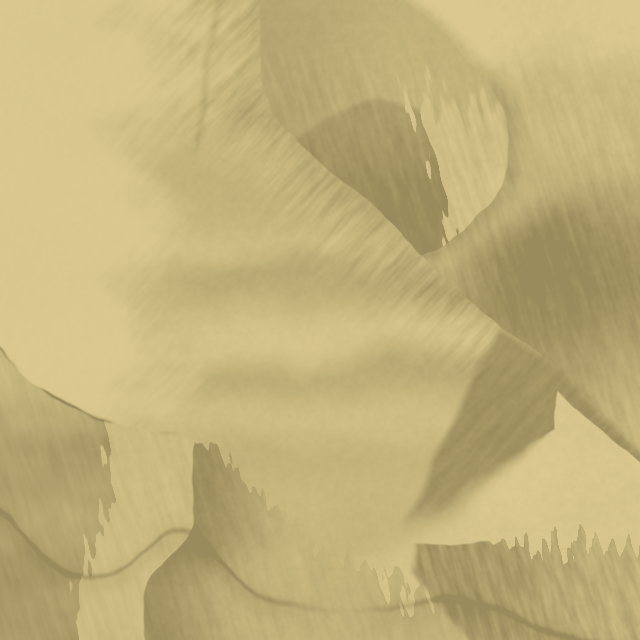
Write a WebGL 1 fragment shader that draws this texture.

```glsl
precision highp float;
uniform vec2 u_resolution;

const vec3 SHADE_COLOR = vec3(0.605, 0.545, 0.36);
const vec3 MID_COLOR = vec3(0.768, 0.706, 0.487);
const vec3 LIGHT_COLOR = vec3(0.855, 0.785, 0.565);
const float EDGE = 0.002;        // half width of a crisp edge
const float WARP = 0.022;        // wander of the outlines
const float RAGGED = 0.06;       // depth of torn edges
const float STREAK = 0.27;       // contrast of slope streaks
const float MOTTLE = 0.13;       // contrast of broad mottling
const float GRAIN = 0.05;        // contrast of fine grain
const float CONTRAST = 1.1;
const float CREASE_WIDTH = 0.005;

vec2 gradient(vec2 cell) {
  float a = 6.2832 * fract(sin(dot(cell, vec2(127.1, 311.7))) * 43758.5);
  return vec2(cos(a), sin(a));
}
float noise(vec2 p) {
  vec2 i = floor(p), f = p - i, e = vec2(0.0, 1.0);
  vec2 w = f * f * f * (f * (f * 6.0 - 15.0) + 10.0);
  float low = mix(dot(gradient(i), f), dot(gradient(i + e.yx), f - e.yx), w.x);
  float high = mix(dot(gradient(i + e), f - e), dot(gradient(i + e.yy), f - e.yy), w.x);
  return mix(low, high, w.y);
}
float fbm(vec2 p) {
  float sum = 0.0, amp = 0.6;
  for (int i = 0; i < 4; i++) {
    sum += amp * noise(p);
    p = p * 2.03 + 7.3;
    amp *= 0.5;
  }
  return sum;
}
float inside(float d, float soft) { return smoothstep(-soft, soft, d); }
float bump(float x, float c, float w) { return exp(-(x - c) * (x - c) / (w * w)); }

// Fine grooves running along a direction
float streaks(vec2 p, vec2 dir) {
  vec2 q = vec2(dot(p, dir), dot(p, vec2(-dir.y, dir.x)));
  return noise(q * vec2(10.0, 80.0)) + 0.6 * noise(q * vec2(28.0, 170.0));
}

// Outlines of the large landforms
float mainRidgeX(float y) {
  float a = (0.83 - y) * 1.12;
  return 0.4 + 0.5 * (a + sqrt(a * a + 0.003));
}
float arcRidgeX(float y) {
  float a = y - 0.76;
  return 0.8 - (a > 0.0 ? 3.0 : 5.5) * a * a;
}
float scarpY(float x) { return 0.46 - 0.58 * x - 0.03 * sin(x * 14.0); }
float creaseY(float x) {
  return 0.11 - 0.13 * x + 0.09 * bump(x, 0.0, 0.063)
    + 0.1 * bump(x, 0.285, 0.077) + 0.05 * bump(x, 0.73, 0.11);
}

float terrainTone(vec2 uv) {
  vec2 p = uv + WARP * vec2(fbm(uv * 6.0), fbm(uv * 6.0 + 31.0));
  float x = p.x, y = p.y;
  float across = streaks(uv, vec2(0.67, 0.74));
  float fall = streaks(uv, vec2(-0.3, 0.95));
  float torn = RAGGED * (noise(uv * vec2(80.0, 15.0)) + 0.6 * fall);
  float broad = fbm(uv * vec2(4.0, 6.0) + 12.0);

  // Banded central slope and bright plateau
  float ridge = (x - mainRidgeX(y)) * 0.7;
  float bands = 0.19 * cos((y - 0.48 + 0.07 * broad) * 46.0) * bump(y, 0.48, 0.17);
  float tone = 0.67 + bands * smoothstep(0.2, 0.35, x) - 0.17 * bump(ridge, 0.0, 0.05);
  tone += STREAK * across * bump(ridge, -0.03, 0.08);
  float plateau = inside(0.25 + 0.1 * (y - 0.6) - x + 0.2 * broad + 0.03 * across, 0.08);
  tone = mix(tone, 0.95, plateau);
  tone -= 0.2 * bump(x, 0.3 + 0.18 * (y - 0.75), 0.007) * smoothstep(0.73, 0.8, y);

  // Upper slopes beyond the main ridge
  float arc = x - arcRidgeX(y);
  float upper = mix(0.4, 0.58, smoothstep(0.4, 0.65, x));
  float hollow = inside(0.835 - 3.0 * (x - 0.6) * (x - 0.6) - y, 0.007);
  upper = mix(upper, 0.1 + 0.18 * smoothstep(0.66, 0.83, y), hollow);
  float facet = inside(x - 0.67 - 0.35 * (0.75 - y) + torn * 0.6, EDGE);
  upper = mix(upper, 0.78, facet * inside(0.84 - y + torn, 0.02));
  float outer = 0.73 - 0.56 * bump(x, 0.98, 0.18) * bump(y, 0.57, 0.13);
  outer = mix(outer, 0.97, inside(y - 0.88 + 0.1 * broad, 0.05));
  outer -= 0.45 * inside(0.64 - y + 0.4 * (x - 0.78), 0.04) * bump(x, 0.8, 0.13);
  outer -= 0.3 * bump(arc, 0.0, 0.025);
  upper = mix(upper, outer, inside(arc, EDGE));
  upper += STREAK * 0.6 * fall * (1.0 - smoothstep(0.8, 1.0, y));
  tone = mix(tone, upper, inside(ridge, EDGE));

  // Shaded wedge and bright shelf below the ridge
  float wedge = inside(x - 0.64 - 0.48 * (y - 0.2), 0.01) * inside(-ridge, 0.012);
  float wedgeTone = 0.16 + 0.9 * max(0.26 - y, 0.0) + STREAK * 0.4 * across;
  tone = mix(tone, wedgeTone, wedge * smoothstep(0.14, 0.22, y));
  float shelf = inside(0.38 - 0.77 * (x - 0.87) - y, EDGE);
  float drop = max(0.33 - y, 0.0);
  tone = mix(tone, 0.91, shelf * inside(x - 0.865 + 1.3 * drop, EDGE + 0.4 * drop));

  // Foreground slabs with torn upper edges
  float scarp = scarpY(x) - y;
  float slab = inside(scarp + torn * smoothstep(0.25, 0.42, x), EDGE);
  float slabTone = 0.35 + 0.2 * bump(y, 0.4, 0.08) + 0.45 * broad;
  float stripLeft = x - 0.12 - 0.04 * smoothstep(0.06, 0.2, y) + torn * 0.6;
  slabTone = mix(slabTone, 0.74, inside(stripLeft, EDGE));
  float stripRight = x - 0.23 - 0.07 * smoothstep(0.06, 0.18, y);
  float dune = 0.13 + 0.48 * smoothstep(0.0, 0.17, stripRight);
  slabTone = mix(slabTone, dune, inside(stripRight, EDGE));
  tone = mix(tone, slabTone + STREAK * 0.4 * fall, slab);
  float apron = inside(0.15 - y + torn * smoothstep(0.75, 0.85, x), EDGE);
  apron *= inside(x - 0.65 - 0.8 * max(0.1 - y, 0.0), 0.008);
  tone = mix(tone, 0.26 + 0.28 * smoothstep(0.7, 1.0, x) + STREAK * fall, apron);

  // Thin dark creases
  float crease = y - creaseY(x);
  float present = 1.0 - 0.85 * bump(x, 0.54, 0.09);
  tone -= present * (0.38 * bump(crease, 0.0, CREASE_WIDTH) + 0.14 * bump(crease, -0.012, 0.022));
  float crack = smoothstep(-0.15, 0.2, noise(uv * 16.0)) + bump(x, 0.1, 0.025);
  tone -= 0.5 * crack * bump(scarp, 0.0, 0.003) * (1.0 - smoothstep(0.2, 0.3, x));
  float texture = MOTTLE * broad + GRAIN * (noise(uv * 60.0) + noise(uv * 130.0));
  return 0.64 + CONTRAST * (tone - 0.645 + texture * (1.0 - 0.65 * plateau));
}

void main() {
  float tone = clamp(terrainTone(gl_FragCoord.xy / u_resolution), 0.0, 1.0);
  vec3 color = mix(SHADE_COLOR, MID_COLOR, min(tone / 0.62, 1.0));
  color = mix(color, LIGHT_COLOR, max(tone - 0.62, 0.0) / 0.38);
  gl_FragColor = vec4(color, 1.0);
}
```
